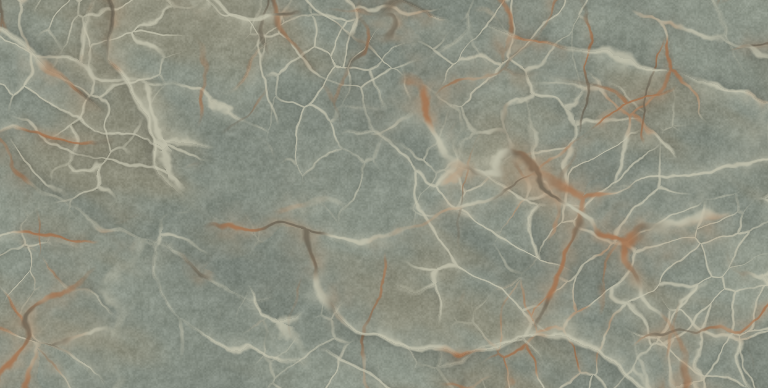
Give the GLSL for this texture, as a WebGL 2 fragment shader.

```glsl
#version 300 es
precision highp float;
// Weathered grey-green marble slab crossed by pale and rust-stained fractures.

uniform vec2 u_resolution;
out vec4 fragColor;

const vec3 SHADE = vec3(0.465, 0.497, 0.462);
const vec3 LIGHT = vec3(0.605, 0.635, 0.580);
const vec3 OLIVE = vec3(0.555, 0.545, 0.470);
const vec3 PALE  = vec3(0.770, 0.765, 0.685);
const vec3 RUST  = vec3(0.640, 0.440, 0.300);
const vec3 UMBER = vec3(0.400, 0.375, 0.320);

const float CLOUD_CONTRAST = 1.5;
const float GRAIN = 0.055;
const float RELIEF = 0.050;
const float BEND = 0.30;
const float JAG = 0.040;
const float BED_ANGLE = -0.42;

// Fracture families: angle, cells per height, stretch, half width.
const int FAMILIES = 5;
const vec4 SHAPE[FAMILIES] = vec4[](
    vec4(-0.50, 2.5, 2.4, 0.0050),
    vec4( 0.38, 2.8, 2.4, 0.0036),
    vec4( 1.50, 4.2, 4.5, 0.0030),
    vec4(-0.65, 6.5, 1.8, 0.0026),
    vec4( 0.95, 11.0, 1.5, 0.0018));
// Mask threshold, rust share, halo strength.
const vec3 FINISH[FAMILIES] = vec3[](
    vec3(0.36, 0.46, 0.50),
    vec3(0.43, 0.50, 0.40),
    vec3(0.46, 0.78, 0.16),
    vec3(0.45, 0.32, 0.36),
    vec3(0.49, 0.28, 0.26));

vec2 hash2(vec2 p) {
    vec3 q = fract(p.xyx * vec3(0.1031, 0.1030, 0.0973));
    q += dot(q, q.yzx + 33.33);
    return fract((q.xx + q.yz) * q.zy);
}

float noise(vec2 p) {
    vec2 i = floor(p), f = fract(p);
    f = f * f * (3.0 - 2.0 * f);
    float low = mix(hash2(i).x, hash2(i + vec2(1, 0)).x, f.x);
    float high = mix(hash2(i + vec2(0, 1)).x, hash2(i + vec2(1, 1)).x, f.x);
    return mix(low, high, f.y);
}

float fbm(vec2 p) {
    float sum = 0.0, amp = 0.533;
    for (int i = 0; i < 4; i++) {
        sum += amp * noise(p);
        p = mat2(1.6, 1.2, -1.2, 1.6) * p + 17.3;
        amp *= 0.5;
    }
    return sum;
}

vec2 alongAxis(vec2 p, float angle) {
    vec2 dir = vec2(cos(angle), sin(angle));
    return vec2(dot(p, dir), dot(p, vec2(-dir.y, dir.x)));
}

// Cellular noise: x = distance to the nearest cell border, y = cell value.
vec2 cellBorder(vec2 p) {
    vec2 base = floor(p), nearest = vec2(9.0), second = vec2(9.0);
    float value = 0.0;
    for (int y = -1; y <= 1; y++)
    for (int x = -1; x <= 1; x++) {
        vec2 cell = base + vec2(x, y);
        vec2 h = hash2(cell + 71.0);
        vec2 r = cell + h - p;
        if (dot(r, r) < dot(nearest, nearest)) {
            second = nearest;
            nearest = r;
            value = h.x;
        } else if (dot(r, r) < dot(second, second)) {
            second = r;
        }
    }
    return vec2(dot(0.5 * (nearest + second), normalize(second - nearest)), value);
}

vec3 stoneBody(vec2 p) {
    vec2 bed = alongAxis(p, BED_ANGLE);
    float cloud = 0.55 * fbm(p * 3.2 + 4.0) + 0.45 * fbm(bed * vec2(3.0, 11.0) + 9.0);
    float grain = noise(p * 240.0) + 0.7 * noise(p * 110.0) - 0.85;
    float slope = fbm(p * 24.0) - fbm(p * 24.0 + vec2(-0.22, 0.25));
    vec3 body = mix(SHADE, LIGHT, clamp(0.46 + (cloud - 0.5) * CLOUD_CONTRAST, 0.0, 1.0));
    float warmth = smoothstep(0.50, 0.72, fbm(bed * vec2(2.0, 4.5) + 31.0));
    body = mix(body, OLIVE, 0.75 * warmth);
    return body + GRAIN * grain + RELIEF * 2.0 * slope;
}

// Lays one fracture family over the stone.
vec3 addFractures(vec3 color, vec2 p, int k, float pixel) {
    vec4 shape = SHAPE[k];
    vec3 finish = FINISH[k];
    float seed = 13.7 * float(k + 1);

    vec2 bend = vec2(fbm(p * 2.3 + seed), fbm(p * 2.3 + seed + 50.0)) - 0.5;
    vec2 jag = vec2(fbm(p * 13.0 + seed), fbm(p * 13.0 + seed + 80.0)) - 0.5;
    vec2 q = alongAxis(p + BEND * bend + JAG * jag, shape.x);
    vec2 border = cellBorder(vec2(q.x / shape.z, q.y) * shape.y + seed);
    float d = border.x / shape.y;

    // Broken stretches, changing width, and a lit and a shaded side.
    float mask = smoothstep(finish.x, finish.x + 0.18, fbm(p * 3.6 + seed * 2.0));
    float width = shape.w * (0.35 + 1.3 * noise(p * 14.0 + seed));
    float core = mask * (1.0 - smoothstep(0.3 * width, width + pixel, d));
    float halo = mask * finish.z * exp(-d / (shape.w * 4.5));
    float lit = smoothstep(0.35, 0.65, border.y);
    float ragged = 0.4 + 1.2 * noise(p * 45.0 + seed);

    float rust = smoothstep(-0.10, 0.10, finish.y - fbm(p * 5.0 + seed * 3.0));
    vec3 mineral = mix(UMBER, RUST, smoothstep(0.25, 0.6, noise(p * 9.0 + seed)));
    color = mix(color, mix(PALE, RUST, 0.3 * rust), clamp(halo * lit * ragged, 0.0, 1.0));
    color *= 1.0 - 0.28 * halo * (1.0 - lit);
    color = mix(color, RUST, 0.35 * rust * halo * ragged);
    return mix(color, mix(PALE, mineral, rust), 0.78 * core);
}

void main() {
    vec2 p = gl_FragCoord.xy / u_resolution.y;
    float pixel = 1.0 / u_resolution.y;
    vec3 color = stoneBody(p);
    for (int k = FAMILIES - 1; k >= 0; k--) {
        color = addFractures(color, p, k, pixel);
    }
    fragColor = vec4(clamp(color, 0.0, 1.0), 1.0);
}
```
